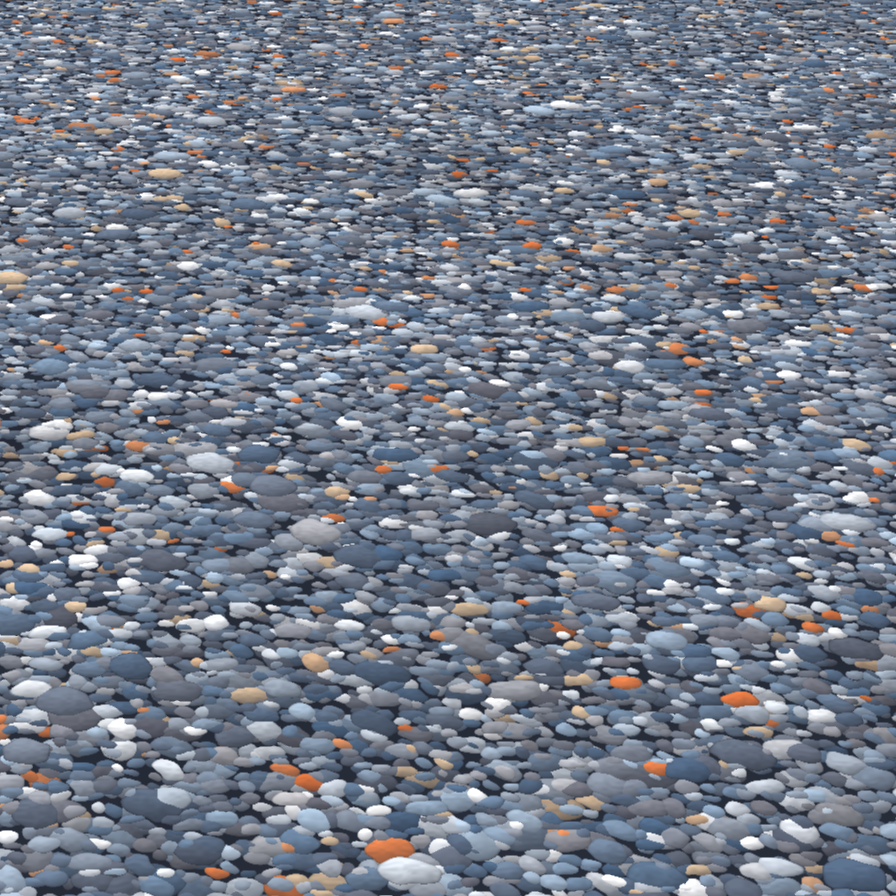
Reproduce this texture procedurally as a three.js fragment shader.

```glsl
// Draws a beach of blue-grey pebbles receding in perspective, with a few warm stones.
varying vec2 vUv;

const float HORIZON = 1.7;        // height of the vanishing line
const float DEPTH = 2.5;          // foreshortening of the ground
const float CELL = 0.021;         // spacing of the pebbles on the ground
const float TILT = -0.42;         // common direction of the long axes
const float TILT_SPREAD = 1.1;
const float SOFTNESS = 0.0011;    // spacing of the smoothing samples
const float PALE_SHARE = 0.11;
const float WARM_SHARE = 0.065;
const float BIG_SHARE = 0.13;
const vec3 GAP = vec3(0.15, 0.17, 0.22);
const vec3 SLATE = vec3(0.33, 0.38, 0.46);
const vec3 MIST = vec3(0.70, 0.74, 0.79);
const vec3 PALE = vec3(0.93, 0.93, 0.94);
const vec3 TAN = vec3(0.76, 0.67, 0.57);
const vec3 RUST = vec3(0.80, 0.43, 0.25);

float hash(vec2 p) {
  return fract(sin(dot(p, vec2(127.1, 311.7))) * 43758.5453);
}

float noise(vec2 p) {
  vec2 i = floor(p);
  vec2 f = fract(p);
  f = f * f * (3.0 - 2.0 * f);
  return mix(mix(hash(i), hash(i + vec2(1.0, 0.0)), f.x),
             mix(hash(i + vec2(0.0, 1.0)), hash(i + 1.0), f.x), f.y);
}

vec2 rotate(vec2 p, float a) {
  float c = cos(a);
  float s = sin(a);
  return vec2(c * p.x + s * p.y, c * p.y - s * p.x);
}

// Stone colour from its random id
vec3 stoneColor(vec2 id) {
  float kind = hash(id + 3.7);
  float tone = hash(id + 8.3);
  float hue = hash(id + 5.9) - 0.5;
  vec3 color = mix(SLATE, MIST, tone * tone * 0.75 + tone * 0.25);
  color += hue * vec3(-0.09, 0.0, 0.07);
  if (kind < WARM_SHARE) color = mix(TAN, RUST, smoothstep(0.35, 1.0, tone));
  else if (kind > 1.0 - PALE_SHARE) color = mix(MIST, PALE, tone);
  return color;
}

// Keeps the topmost stone of one scattered layer; top = (height, shade)
void scatter(vec2 ground, float salt, float share, float lift,
             inout vec2 top, inout vec2 topId) {
  vec2 base = floor(ground);
  for (int j = -1; j <= 1; j++) {
    for (int i = -1; i <= 1; i++) {
      vec2 cell = base + vec2(float(i), float(j));
      vec2 id = cell + salt;
      if (hash(id + 1.3) > share) continue;
      vec2 center = cell + 0.1 + 0.8 * vec2(hash(id), hash(id + 17.1));
      float angle = TILT + TILT_SPREAD * (hash(id + 29.4) - 0.5);
      float size = mix(0.46, 0.76, hash(id + 41.2));
      vec2 radii = size * vec2(1.0, mix(0.55, 0.85, hash(id + 53.6)));
      vec2 local = rotate(ground - center, angle) / radii;
      vec2 bulge = pow(abs(local) + 0.0001, vec2(2.4));
      float d = bulge.x + bulge.y;
      if (d >= 1.0) continue;

      float dome = sqrt(1.0 - d);
      float rise = hash(id + 67.8);
      float height = lift + 0.6 * rise + 0.5 * dome;
      if (height > top.x) {
        vec2 slope = rotate(local, -angle);
        float light = 0.84 + 0.30 * slope.y - 0.10 * slope.x + 0.14 * dome;
        float contact = mix(0.62, 1.0, smoothstep(0.0, 0.55, dome));
        top = vec2(height, light * contact * mix(0.80, 1.10, rise));
        topId = id;
      }
    }
  }
}

vec3 beach(vec2 uv) {
  float distanceDown = HORIZON - uv.y;
  vec2 ground = vec2((uv.x - 0.5) / distanceDown, DEPTH / distanceDown) / CELL;
  // Bend the outlines so that stones are not perfect ovals
  ground += 0.22 * (vec2(noise(ground * 1.9), noise(ground * 1.9 + 31.0)) - 0.5);

  vec2 top = vec2(0.0, 1.0);
  vec2 id = vec2(0.0);
  scatter(ground * 1.65, 211.0, 1.0, 0.05, top, id);
  scatter(ground, 0.0, 0.85, 0.12, top, id);
  scatter(ground * 0.64, 97.0, BIG_SHARE, 0.38, top, id);

  vec3 color = GAP;
  if (top.x > 0.0) {
    float mottle = 0.92 + 0.16 * noise(ground * vec2(5.0, 7.0));
    color = mix(GAP * 0.6, stoneColor(id), clamp(top.y * mottle, 0.0, 1.25));
  }
  // Broad drifts of lighter and darker shingle
  return color * (0.94 + 0.14 * noise(ground * 0.11));
}

void main() {
  vec3 sum = vec3(0.0);
  for (int j = 0; j < 2; j++) {
    for (int i = 0; i < 2; i++) {
      sum += beach(vUv + SOFTNESS * (vec2(float(i), float(j)) - 0.5));
    }
  }
  gl_FragColor = vec4(clamp(sum * 0.25, 0.0, 1.0), 1.0);
}
```
